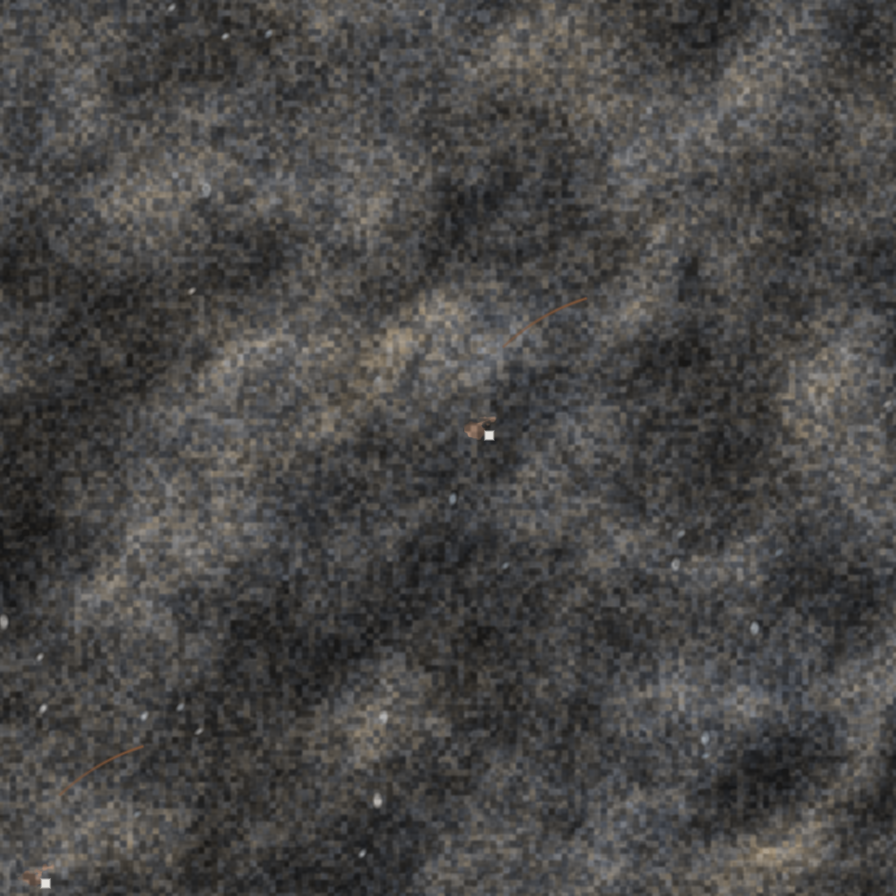
Write a Shadertoy shader that draws this texture.

```glsl
// Dark grey volcanic sand with diagonal pale drifts, bright specks and dry fibres.

float hash(vec2 p) {
    uvec2 q = uvec2(ivec2(floor(p)));
    uint h = q.x * 1597334677u ^ q.y * 3812015801u;
    h = (h ^ (h >> 15)) * 2246822519u;
    h = (h ^ (h >> 13)) * 3266489917u;
    return float((h ^ (h >> 16)) >> 8) / 16777216.0;
}

// Value noise; a small softness gives flat, nearly square grains.
float noise(vec2 p, float softness) {
    vec2 cell = floor(p);
    vec2 f = smoothstep(0.5 - softness, 0.5 + softness, p - cell);
    return mix(mix(hash(cell), hash(cell + vec2(1, 0)), f.x),
               mix(hash(cell + vec2(0, 1)), hash(cell + vec2(1, 1)), f.x), f.y);
}

float fbm(vec2 p) {
    float sum = 0.0, total = 0.0, weight = 1.0;
    for (int i = 0; i < 5; i++) {
        sum += weight * noise(p, 0.5);
        total += weight;
        p = mat2(0.9, 0.44, -0.44, 0.9) * p * 2.03 + 17.3;
        weight *= 0.62;
    }
    return sum / total;
}

mat2 rotation(float angle) {
    float c = cos(angle), s = sin(angle);
    return mat2(c, -s, s, c);
}

// Distance to a shallow arch of the given half length, centred at the origin.
float archDistance(vec2 p, float halfLength, float rise) {
    float t = clamp(p.x / halfLength, -1.0, 1.0);
    return length(p - vec2(t * halfLength, rise * (1.0 - t * t)));
}

void mainImage(out vec4 fragColor, in vec2 fragCoord) {
    vec2 uv = fragCoord / iResolution.y;
    float edge = max(0.0018, 1.0 / iResolution.y);

    // Diagonal clouds of lighter and darker sand
    vec2 along = rotation(0.65) * uv;
    vec2 warp = 0.07 * (vec2(fbm(uv * 7.0 + 11.0), fbm(uv * 7.0 + 70.0)) - 0.5);
    float cloud = fbm((along + warp) * vec2(6.5, 10.0) + 131.0);
    float hueCloud = fbm(along * vec2(6.0, 8.0) + 90.0);

    // Two curved pale drifts
    float drift = 0.0;
    for (int i = 0; i < 2; i++) {
        vec2 p = rotation(0.72) * (uv + warp - vec2(0.36, 0.56) - float(i) * vec2(0.5, -0.5));
        float d = archDistance(p, 0.14, -0.025);
        drift += exp(-d * d * 1100.0) * (0.3 + 1.0 * fbm(uv * 22.0));
    }

    // Square grains of two sizes
    float coarse = noise(uv * 138.0, 0.3);
    float fine = noise(uv * 200.0 + 40.0, 0.38);
    float grain = 0.62 * (coarse - 0.5) + 0.30 * (fine - 0.5);
    float relief = 1.95 * (cloud - 0.5) + grain + 0.40 * drift;
    float light = 0.275 * (1.0 + relief + 0.22 * relief * relief);
    light = clamp(light, 0.09, 0.62);

    // Cool shadows, warm highlights and a slight tint per grain
    float tint = 0.15 * (noise(uv * 138.0 + 300.0, 0.3) - 0.5)
               + 0.15 * (hueCloud - 0.5) + 0.04 * drift
               + 0.04 * smoothstep(0.25, 0.5, light);
    vec3 color = light * (vec3(1.005, 0.995, 0.99) + tint * vec3(0.8, 0.15, -0.9));

    // Scattered pale and bluish specks
    for (int i = 0; i < 26; i++) {
        float id = float(i);
        vec2 center = vec2(hash(vec2(id, 501)), hash(vec2(id, 502)));
        float kind = hash(vec2(id, 503));
        vec2 p = rotation(0.4 + 1.2 * kind) * (uv - center);
        float d = length(p * vec2(0.7, 1.1)) - mix(0.0018, 0.0045, kind * kind);
        vec3 speck = mix(vec3(0.76, 0.73, 0.70), vec3(0.50, 0.55, 0.60), hash(vec2(id, 504)));
        speck *= 0.8 + 0.35 * fine;
        color = mix(color, speck, 0.85 * (1.0 - smoothstep(-edge, edge * 1.8, d)));
    }

    // Rusty fibres, each with a brown flake and a white chip nearby
    for (int i = 0; i < 2; i++) {
        vec2 offset = float(i) * vec2(-0.495, -0.5);
        vec2 p = rotation(0.53) * (uv - vec2(0.608, 0.64) - offset);
        float fibre = archDistance(p, 0.053, 0.006) - 0.0014;
        float fade = 0.55 + 0.35 * smoothstep(-0.05, 0.05, p.x);
        color = mix(color, vec3(0.52, 0.34, 0.22), fade * (1.0 - smoothstep(-edge, edge, fibre)));

        vec2 q = uv - vec2(0.53, 0.519) - offset;
        float flake = min(length(q * vec2(0.8, 1.0)) - 0.008,
                          archDistance(rotation(0.4) * (q - vec2(0.012, 0.009)), 0.011, 0.002) - 0.002);
        flake += 0.006 * (fine - 0.5);
        vec3 brown = vec3(0.56, 0.45, 0.38) * (0.6 + 0.7 * coarse);
        color = mix(color, brown, 0.9 * (1.0 - smoothstep(-edge, edge * 1.5, flake)));

        vec2 box = abs(q - vec2(0.016, -0.005)) - 0.005;
        float chip = max(box.x, box.y);
        color = mix(color, vec3(0.90, 0.89, 0.87), 1.0 - smoothstep(-edge, edge, chip));
    }

    fragColor = vec4(color, 1.0);
}
```
